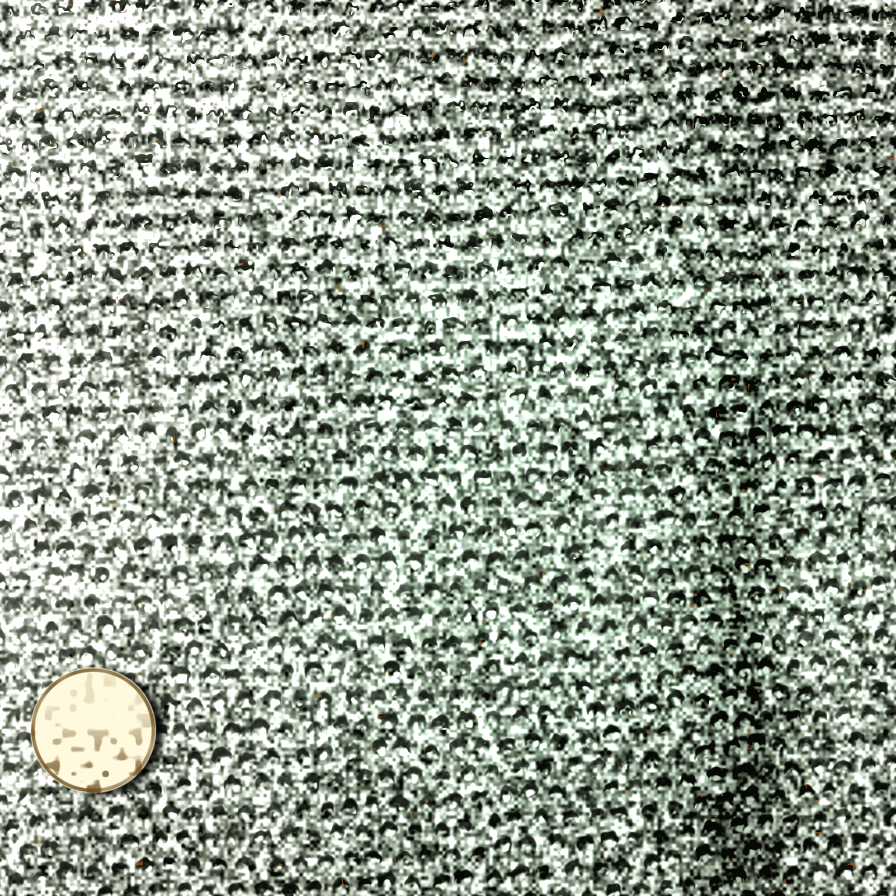
A Shadertoy shader for this texture:

```glsl
#define COLUMNS 34.5
#define ROWS 33.0
#define TILT 0.075
#define JITTER 0.2
#define SEQUIN_RADIUS 0.33
#define GRAIN_SCALE 250.0
#define GRAIN_CONTRAST 1.75
#define FOLD_X 0.825
#define COIN_CENTER vec2(0.104, 0.185)
#define COIN_RADIUS 0.07

const vec3 SHADOW = vec3(0.02, 0.03, 0.01);
const vec3 MIDTONE = vec3(0.53, 0.58, 0.51);
const vec3 LIGHT = vec3(0.93, 0.96, 0.92);
const vec3 CREAM = vec3(1.0, 0.98, 0.87);
const vec3 BRONZE = vec3(0.42, 0.29, 0.10);
const vec3 AMBER = vec3(0.72, 0.42, 0.12);

vec2 hash2(vec2 p) {
    vec3 q = fract(p.xyx * vec3(0.1031, 0.1030, 0.0973));
    q += dot(q, q.yzx + 33.33);
    return fract((q.xx + q.yz) * q.zy);
}

float noise(vec2 p) {
    vec2 i = floor(p), f = fract(p);
    f = f * f * (3.0 - 2.0 * f);
    float low = mix(hash2(i).x, hash2(i + vec2(1, 0)).x, f.x);
    float high = mix(hash2(i + vec2(0, 1)).x, hash2(i + vec2(1, 1)).x, f.x);
    return mix(low, high, f.y);
}

// Antialiased coverage of a disc
float disc(vec2 p, float radius, float edge) {
    return 1.0 - smoothstep(-edge, edge, length(p) - radius);
}

// Knitted ground: two sizes of speckle and a faint square weave
float knitTone(vec2 uv) {
    float grain = 0.6 * noise(uv * GRAIN_SCALE)
                + 0.4 * noise(uv * GRAIN_SCALE * 0.5 + 71.0);
    vec2 weave = cos(uv * GRAIN_SCALE * 2.1);
    return 0.74 + GRAIN_CONTRAST * (grain - 0.5) + 0.04 * (weave.x + weave.y);
}

// Staggered sequins: dark upper cap, pale glint below, speckled surround
float addSequins(float tone, vec2 uv, float wear) {
    float bend = TILT * (1.0 - 0.65 * uv.y) * uv.x + 0.004 * sin(uv.x * 9.0);
    vec2 grid = vec2(uv.x * COLUMNS, (uv.y - bend) * ROWS);
    grid += 0.25 * (vec2(noise(uv * 12.0), noise(uv * 12.0 + 40.0)) - 0.5);
    grid.x += 0.5 * mod(floor(grid.y), 2.0);
    vec2 id = floor(grid);
    vec2 seed = hash2(id + 60.0), variation = hash2(id + 217.0);
    vec2 p = fract(grid) - 0.5 - JITTER * (seed - 0.5);

    // Ragged outlines, rougher where the cloth recedes
    vec2 ragged = vec2(noise(uv * 190.0), noise(uv * 190.0 + 90.0)) - 0.5;
    p += ragged * mix(0.14, 0.42, wear);
    p.y *= 1.0 + 0.25 * wear;
    float edge = 0.04 + 0.7 * ROWS / iResolution.y;
    float radius = SEQUIN_RADIUS * mix(0.75, 1.08, variation.x);
    float speckle = noise(uv * GRAIN_SCALE * 0.8 + 150.0);

    float surround = 1.0 - smoothstep(0.2, 0.52, length(p));
    tone -= surround * (0.04 + 0.75 * max(speckle - 0.4, 0.0));

    vec2 hollow = vec2(0.16 * (seed.x - 0.5), -0.2 - 0.08 * seed.y);
    float cap = disc(p, radius, edge) * (1.0 - disc(p - hollow, radius * 0.88, edge));
    tone = mix(tone, 0.02 + 0.12 * speckle, cap * mix(0.7, 1.0, variation.y));

    vec2 glintPosition = vec2(0.24 * variation.y - 0.06, -0.1 - 0.08 * seed.x);
    float glint = disc(p - glintPosition, 0.05 + 0.11 * seed.y, edge);
    tone = mix(tone, 1.12, glint * smoothstep(0.15, 0.5, variation.x));

    // Rows close up into dark bands
    return tone - 0.12 * wear * cos(6.2832 * (fract(grid.y) - 0.5));
}

// Broad light from the left, vertical fold and darker corners
float clothLight(vec2 uv) {
    float cloud = noise(uv * 6.0 + 11.0) - 0.5;
    float away = (uv.x - FOLD_X + 0.03 * cloud) / 0.055;
    float fold = exp(-away * away) * mix(0.34, 0.08, smoothstep(0.0, 0.7, uv.y));
    float corner = 0.16 * smoothstep(0.75, 1.3, uv.x * 0.6 + uv.y * 0.7);
    float left = 0.12 * (1.0 - smoothstep(0.0, 0.45, uv.x));
    float bottom = 0.1 * (1.0 - smoothstep(0.0, 0.3, uv.y));
    return left + 0.1 * cloud - fold - corner - bottom;
}

// Plain metal disc with a worn surface and cast shadow
vec3 addCoin(vec3 color, vec2 uv) {
    vec2 p = uv - COIN_CENTER;
    float edge = 1.0 / iResolution.y, distance = length(p);
    float shadow = disc(p - vec2(0.009, -0.002), COIN_RADIUS, 0.007);
    color *= 1.0 - 0.85 * shadow;
    float scratches = smoothstep(0.57, 0.8, noise(uv * 110.0 + 31.0));
    float patina = smoothstep(0.03, -0.06, p.y) * 0.6 + 0.15;
    vec3 metal = mix(CREAM, BRONZE, scratches * patina);
    float rim = smoothstep(0.003, 0.001, abs(distance - COIN_RADIUS * 0.96));
    metal = mix(metal, BRONZE, rim * (0.45 + 0.45 * noise(uv * 60.0)));
    return mix(color, metal, disc(p, COIN_RADIUS, edge));
}

void mainImage(out vec4 fragColor, in vec2 fragCoord) {
    vec2 uv = fragCoord / iResolution.xy;
    float wear = smoothstep(0.35, 0.95, uv.y);
    float tone = addSequins(knitTone(uv), uv, wear) + clothLight(uv);
    tone = clamp(tone, 0.0, 1.12);

    // Tone to colour, with a cooler green towards the middle right
    vec3 color = mix(SHADOW, MIDTONE, min(tone / 0.55, 1.0));
    color = mix(color, LIGHT, max(tone - 0.55, 0.0) / 0.4);
    float green = smoothstep(0.5, 0.1, length((uv - vec2(0.65, 0.45)) * vec2(0.8, 0.7)));
    color *= mix(vec3(1.01, 0.99, 0.99), vec3(0.95, 1.02, 0.98), green);
    float fleck = smoothstep(0.93, 0.97, noise(uv * 170.0 + 333.0));
    color = mix(color, AMBER, 0.6 * fleck * (1.0 - smoothstep(0.4, 0.8, tone)));

    fragColor = vec4(clamp(addCoin(color, uv), 0.0, 1.0), 1.0);
}
```
